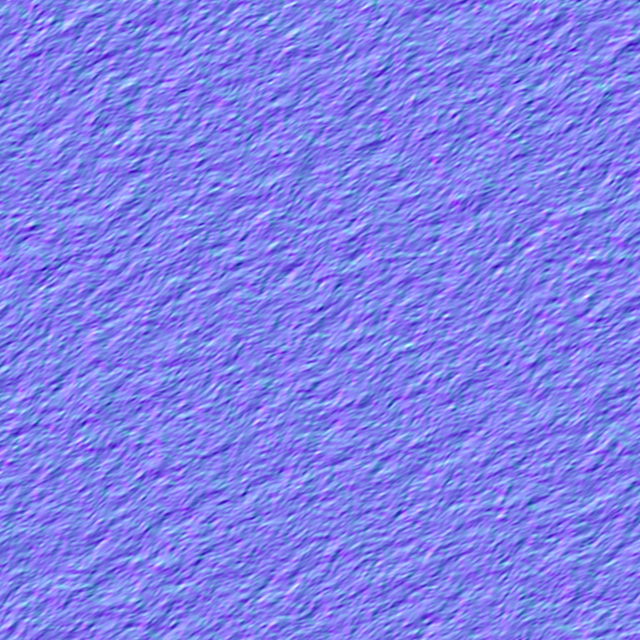
This texture map is drawn by a WebGL 2 fragment shader. Its source:

```glsl
#version 300 es
precision highp float;
// Tangent-space normal map of rough stone with fine, slanted grain.

uniform vec2 u_resolution;
out vec4 fragColor;

const float GRAIN_ANGLE = 0.52;     // direction of the streaks, in radians
const float GRAIN_STRETCH = 1.95;   // length of a grain over its width
const float RELIEF = 0.125;         // strength of the slopes
const float WARP = 0.002;           // waviness of the streaks
const int LAYERS = 4;
const vec4 LAYER_CELLS = vec4(30.0, 68.0, 128.0, 205.0);  // cells across canvas
const vec4 LAYER_WEIGHT = vec4(0.30, 0.50, 0.75, 0.75);
const vec3 FLAT_COLOUR = vec3(0.503, 0.498, 0.93);
const float RED_LEAN = 0.2;         // share of the upright slope added to red
const float BLUE_SHADE = 0.75;      // how far blue follows red

// Three random values in 0..1 for a cell
vec3 hash3(vec2 cell) {
    vec3 p = fract(cell.xyx * vec3(0.1031, 0.1030, 0.0973));
    p += dot(p, p.yxz + 33.33);
    return fract((p.xxy + p.yzz) * p.zyx);
}

// Gradient of a cellular field: one smooth bump or pit per cell
vec2 bumpSlope(vec2 p, float seed) {
    vec2 cell = floor(p);
    vec2 slope = vec2(0.0);
    for (int y = -1; y <= 1; y++) {
        for (int x = -1; x <= 1; x++) {
            vec2 id = cell + vec2(x, y);
            vec3 rnd = hash3(id + seed);
            vec2 d = p - id - rnd.xy;
            float falloff = max(0.0, 1.0 - dot(d, d));
            float height = 2.0 * rnd.z - 1.0;
            slope -= 6.0 * height * falloff * falloff * d;
        }
    }
    return slope;
}

// Layered sines that bend the grain a little
vec2 warp(vec2 p) {
    vec2 w = sin(p.yx * vec2(31.0, 27.0) + vec2(0.7, 2.1));
    w += 0.6 * sin(p.yx * vec2(67.0, 73.0) + 2.0 * w.yx);
    return p + WARP * w;
}

// Sum of the stretched layers, turned back to canvas axes
vec2 surfaceSlope(vec2 uv) {
    float c = cos(GRAIN_ANGLE);
    float s = sin(GRAIN_ANGLE);
    mat2 fromGrain = mat2(c, s, -s, c);
    vec2 squeeze = vec2(1.0 / GRAIN_STRETCH, 1.0);
    vec2 p = warp(uv * fromGrain) * squeeze;
    vec2 slope = vec2(0.0);
    for (int i = 0; i < LAYERS; i++) {
        float seed = 37.0 * float(i + 1);
        slope += LAYER_WEIGHT[i] * bumpSlope(p * LAYER_CELLS[i], seed);
    }
    return fromGrain * (slope * squeeze);
}

void main() {
    vec2 uv = gl_FragCoord.xy / min(u_resolution.x, u_resolution.y);
    vec2 slope = RELIEF * surfaceSlope(uv);

    // Encode the slopes, with green pointing down
    vec2 tilt = vec2(-slope.x, slope.y);
    tilt.x += RED_LEAN * tilt.y;
    vec3 colour = FLAT_COLOUR + vec3(tilt, BLUE_SHADE * tilt.x);
    fragColor = vec4(clamp(colour, 0.0, 1.0), 1.0);
}
```
